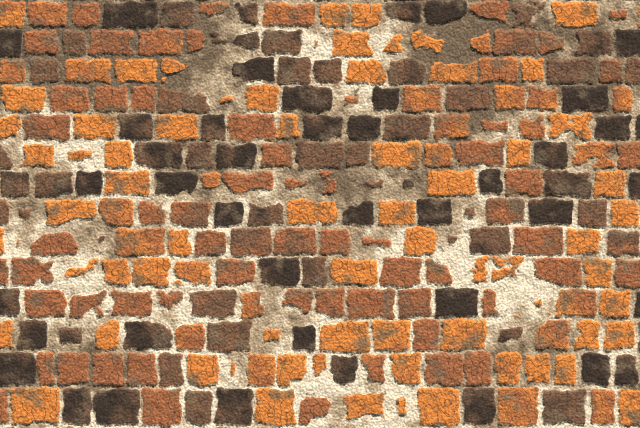
Reproduce this texture procedurally as a WebGL 1 fragment shader.

```glsl
precision highp float;
// Weathered old brick wall: 14 uneven courses of about 16 ragged bricks, one course of
// narrow upright ones. Jittered rounded boxes give the bricks, gradient noise erodes,
// stains and buries them in mortar, and a relief sampled toward the sun lights it all.
uniform vec2 u_resolution;

const float WIDTH = 1.5;
const vec3 CREAM = vec3(0.90, 0.83, 0.71);
const vec3 TAN = vec3(0.69, 0.60, 0.48);
const vec3 MUD = vec3(0.46, 0.39, 0.31);
const vec3 SOOT = vec3(0.25, 0.21, 0.18);
const vec3 RUST = vec3(0.62, 0.39, 0.26);
const vec3 ORANGE = vec3(0.82, 0.50, 0.25);

float hash(vec2 cell) {
  vec3 q = fract(cell.xyx * 0.1031);
  q += dot(q, q.yzx + 33.33);
  return fract((q.x + q.y) * q.z);
}

float gradientDot(vec2 cell, vec2 offset) {
  float angle = 6.2832 * hash(cell);
  return dot(vec2(cos(angle), sin(angle)), offset);
}

// Gradient noise, roughly -1 to 1
float noise(vec2 p) {
  vec2 i = floor(p), f = p - i;
  vec2 s = f * f * f * (f * (f * 6.0 - 15.0) + 10.0);
  vec2 e = vec2(1.0, 0.0);
  float low = mix(gradientDot(i, f), gradientDot(i + e, f - e), s.x);
  float high = mix(gradientDot(i + e.yx, f - e.yx), gradientDot(i + 1.0, f - 1.0), s.x);
  return 1.5 * mix(low, high, s.y);
}

float fbm(vec2 p) {
  float sum = 0.0, amp = 0.55;
  for (int k = 0; k < 5; k++) {
    sum += amp * noise(p);
    p = mat2(1.6, 1.2, -1.2, 1.6) * p + 7.3;
    amp *= 0.55;
  }
  return sum;
}

// Position of the vertical joint to the left of brick i
float joint(float i, float row) {
  return i + 0.5 * (hash(vec2(i + 40.0, row * 7.0 + 3.0)) - 0.5);
}

// Signed distance to the brick, then its column and row
vec3 brick(vec2 p) {
  p.y += 0.005 * noise(p * vec2(3.0, 2.0) + 4.0);
  float v = 1.0 - p.y;
  float course = 15.3 * v - 1.25 * v * v * v * v;
  float courseHeight = 1.0 / (15.3 - 5.0 * v * v * v);
  float row = floor(course);
  float columns = row == 12.0 ? 21.0 : 16.0;
  float u = p.x / WIDTH * columns + 0.5 * mod(row, 2.0) + 0.4 * hash(vec2(row, 9.0));
  float i = floor(u);
  i += step(joint(i + 1.0, row), u) - step(u, joint(i, row));
  float left = joint(i, row), right = joint(i + 1.0, row);
  vec2 size = vec2((right - left) * WIDTH / columns, courseHeight);
  vec2 center = vec2((u - 0.5 * (left + right)) * WIDTH / columns,
                     (course - row - 0.5) * courseHeight);
  float gap = 0.003 + 0.004 * hash(vec2(i, row + 70.0));
  float radius = 0.007;
  vec2 q = abs(center) - 0.5 * size + gap + radius;
  float d = length(max(q, 0.0)) + min(max(q.x, q.y), 0.0) - radius;
  return vec3(d, i, row);
}

// Brick with chipped edges, partly or wholly buried where mortar was smeared
vec3 wornBrick(vec2 p) {
  vec3 b = brick(p + 0.004 * vec2(noise(p * 22.0), noise(p * 22.0 + 31.0)));
  float smear = smoothstep(0.12, 0.6, fbm(p * vec2(3.2, 5.0) + 12.0));
  float lost = step(0.93, hash(b.yz + 150.0));
  b.x += 0.008 * fbm(p * 30.0) + 0.045 * smear + 0.02 * lost;
  return b;
}

float relief(vec2 p) {
  float body = smoothstep(0.004, -0.005, wornBrick(p).x);
  return 0.008 * body + 0.007 * fbm(p * 34.0) + 0.002 * noise(p * 190.0);
}

vec3 brickColor(vec2 id, vec2 p) {
  float tone = hash(id + 20.0) + 0.22 * fbm(p * 14.0 + id * 3.0);
  vec3 c = mix(SOOT, MUD * vec3(1.0, 0.88, 0.85), smoothstep(0.08, 0.26, tone));
  c = mix(c, RUST, smoothstep(0.28, 0.48, tone));
  c = mix(c, ORANGE, smoothstep(0.58, 0.82, tone));
  float crack = 1.0 - smoothstep(0.0, 0.12, abs(noise(p * 38.0 + id * 5.0)));
  c = mix(c, SOOT, 0.4 * crack);
  return mix(c, MUD, 0.75 * smoothstep(0.05, 0.5, fbm(p * 17.0 + 80.0)));
}

// Pale lime mortar, muddier toward the top and in broad stains
vec3 mortarColor(vec2 p) {
  float age = fbm(p * 4.0 + 55.0) + 0.4 * fbm(p * 26.0) + 0.45 * (p.y - 0.55);
  vec3 c = mix(CREAM, TAN, smoothstep(-0.3, 0.05, age));
  c = mix(c, MUD, smoothstep(0.02, 0.4, age));
  return mix(c, SOOT, 0.6 * smoothstep(0.3, 0.75, fbm(p * 45.0 + 9.0)));
}

void main() {
  vec2 p = gl_FragCoord.xy / u_resolution * vec2(WIDTH, 1.0);
  vec3 b = wornBrick(p);
  float edge = 0.001 + 0.7 / u_resolution.y;
  vec3 color = mix(mortarColor(p), brickColor(b.yz, p), smoothstep(edge, -edge, b.x));
  // Sunlight from above: lit slopes, and shade under proud edges
  vec2 sun = vec2(0.35, 0.94);
  float here = relief(p);
  float lit = here - relief(p + 0.003 * sun);
  float shade = relief(p + 0.008 * sun) - here;
  color *= 1.06 + clamp(85.0 * lit, -0.4, 0.28);
  color *= 1.0 - 0.55 * smoothstep(0.003, 0.012, shade);
  color *= 1.0 + 0.14 * noise(p * 150.0);
  gl_FragColor = vec4(clamp(color, 0.0, 1.0), 1.0);
}
```
